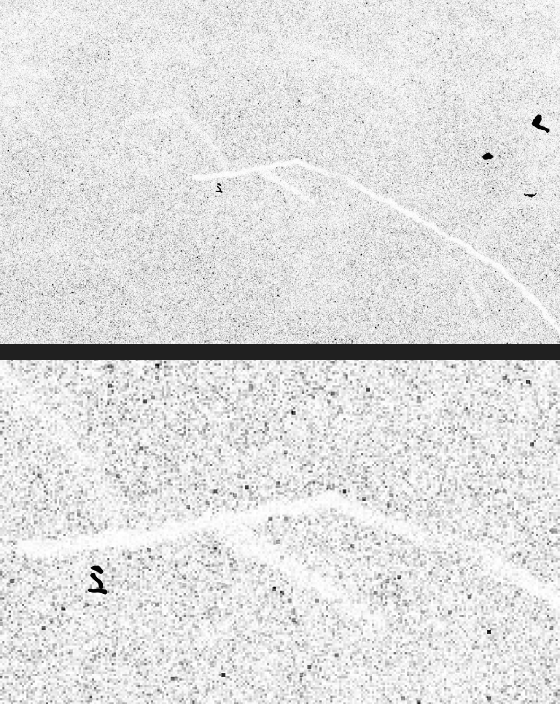
Top, the full canvas; bottom, a detail of the centre.
Write a WebGL 2 fragment shader that draws this texture.

```glsl
#version 300 es
precision highp float;
// Soft grey grains on a pale ground, thinned out along wandering white veins.
// Hashed cells give the grains, noise sets their strength, segment distances
// shape the veins and a few solid dark marks.
uniform vec2 u_resolution;
out vec4 fragColor;

float hash(vec2 cell, uint seed) {
    uvec2 c = uvec2(ivec2(cell) + 4096);
    uint h = c.x * 1597334677u ^ c.y * 3812015801u ^ seed * 2654435769u;
    h = (h ^ (h >> 16)) * 2146121005u;
    h = (h ^ (h >> 15)) * 2221713035u;
    return float((h ^ (h >> 16)) >> 8) / 16777216.0;
}

float noise(vec2 p) {
    vec2 i = floor(p), f = fract(p);
    f = f * f * (3.0 - 2.0 * f);
    return mix(mix(hash(i, 1u), hash(i + vec2(1, 0), 1u), f.x),
               mix(hash(i + vec2(0, 1), 1u), hash(i + vec2(1, 1), 1u), f.x), f.y);
}

float fbm(vec2 p) {
    float sum = 0.0, amp = 0.5;
    for (int i = 0; i < 4; i++) {
        sum += amp * noise(p);
        p = mat2(0.8, 0.6, -0.6, 0.8) * p * 2.03 + 7.0;
        amp *= 0.5;
    }
    return sum;
}

// Distance to a segment whose radius runs from ra to rb
float taper(vec2 p, vec2 a, vec2 b, float ra, float rb) {
    vec2 d = b - a;
    float t = clamp(dot(p - a, d) / dot(d, d), 0.0, 1.0);
    return length(p - a - d * t) - mix(ra, rb, t);
}

float segment(vec2 p, vec2 a, vec2 b) {
    return taper(p, a, b, 0.0, 0.0);
}

float paleBand(float dist, float width) {
    return 1.0 - smoothstep(0.4 * width, 1.4 * width, dist);
}

// Strength of the pale veins, 0 to 1
float veins(vec2 p) {
    p += 0.014 * (vec2(fbm(p * 50.0), fbm(p * 50.0 + 31.0)) - 0.47);
    vec2 path[8] = vec2[8](vec2(0.35, 0.295), vec2(0.47, 0.312), vec2(0.53, 0.326),
        vec2(0.63, 0.288), vec2(0.76, 0.218), vec2(0.90, 0.130),
        vec2(0.948, 0.081), vec2(1.0, 0.025));
    float trunk = 1.0;
    for (int i = 0; i < 7; i++) trunk = min(trunk, segment(p, path[i], path[i + 1]));
    float gap = exp(-600.0 * (p.x - 0.6) * (p.x - 0.6));
    float v = paleBand(trunk, 0.0052) * (0.95 - 0.4 * gap);
    float branch = taper(p, vec2(0.465, 0.310), vec2(0.56, 0.250), 0.004, 0.0);
    v = max(v, 0.8 * paleBand(branch, 0.004));

    // Fainter side branches
    float side = segment(p, vec2(0.325, 0.417), vec2(0.385, 0.350));
    side = min(side, segment(p, vec2(0.385, 0.350), vec2(0.405, 0.305)));
    side = min(side, segment(p, vec2(0.22, 0.397), vec2(0.325, 0.417)));
    side = min(side, segment(p, vec2(0.835, 0.117), vec2(0.855, 0.070)));
    float upper = min(segment(p, vec2(0.45, 0.550), vec2(0.62, 0.508)),
                      segment(p, vec2(0.62, 0.508), vec2(0.74, 0.417)));
    v = max(v, 0.55 * paleBand(side, 0.006));
    return max(v, 0.3 * paleBand(upper, 0.008));
}

// Signed distance to the solid dark marks
float marks(vec2 p) {
    vec2 q = p + 0.003 * (vec2(noise(p * 260.0), noise(p * 260.0 + 9.0)) - 0.5);
    float d = taper(q, vec2(0.961, 0.403), vec2(0.957, 0.394), 0.0062, 0.0068);
    d = min(d, taper(q, vec2(0.958, 0.390), vec2(0.978, 0.381), 0.004, 0.003));
    d = min(d, (length((q - vec2(0.871, 0.335)) / vec2(0.0092, 0.0056)) - 1.0) * 0.0056);
    vec2 wing = vec2(abs(q.x - 0.947), q.y);
    d = min(d, taper(wing, vec2(0.0, 0.264), vec2(0.012, 0.268), 0.0021, 0.0006));
    float hook = segment(q, vec2(0.388, 0.286), vec2(0.393, 0.284));
    hook = min(hook, segment(q, vec2(0.389, 0.281), vec2(0.394, 0.275)));
    hook = min(hook, segment(q, vec2(0.388, 0.273), vec2(0.396, 0.272)));
    return min(d, hook - 0.0014);
}

// Hashed darkness: many faint grains, few strong ones
float grain(vec2 cell, uint seed) {
    return min(-log(1.0 - 0.999 * hash(cell, seed)), 5.0);
}

void main() {
    vec2 p = gl_FragCoord.xy / u_resolution.x;
    float pixel = 1.0 / u_resolution.x;

    // Broad drifts of strength, with brighter patches near the sides
    float drift = 1.1 - 0.45 * (p.y - 0.25) + 0.75 * (fbm(p * vec2(7.0, 12.0)) - 0.47);
    drift += 0.5 * (noise(p * 90.0) - 0.5);
    drift -= 0.4 * exp(-60.0 * dot(p - vec2(1.0, 0.613), p - vec2(1.0, 0.613)));
    drift -= 0.5 * exp(-400.0 * dot(p - vec2(0.99, 0.36), p - vec2(0.99, 0.36)));
    drift -= 0.35 * exp(-250.0 * dot(p - vec2(0.02, 0.48), p - vec2(0.02, 0.48)));
    drift = max(drift, 0.15) * (1.0 - 0.85 * veins(p));

    // Average the grains over the pixel
    float dark = 0.0;
    for (int i = 0; i < 9; i++) {
        vec2 s = p + (vec2(i % 3, i / 3) - 1.0) * pixel / 3.0;
        vec2 coarse = floor(s * 430.0);
        float speck = step(hash(coarse, 23u), 0.05) * 0.13 * grain(coarse, 24u);
        dark += (0.1 * grain(floor(s * 768.0), 11u) + speck) / 9.0;
    }

    float mark = 1.0 - smoothstep(-0.6 * pixel, 0.6 * pixel, marks(p));
    fragColor = vec4(vec3(mix(1.0 - drift * dark, 0.01, mark)), 1.0);
}
```
